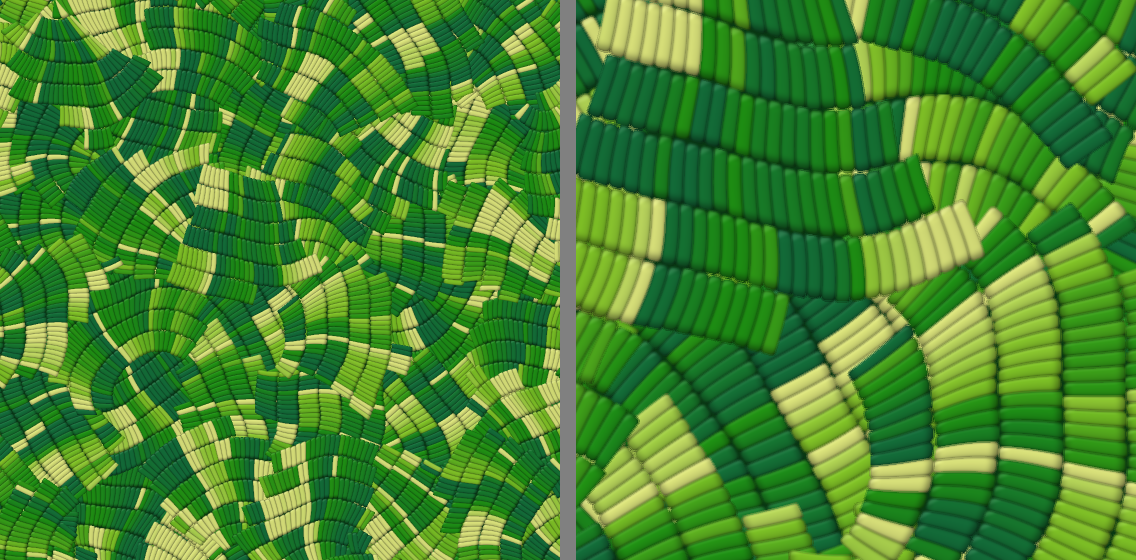
Left, the full canvas; right, a detail of the centre.
Write a three.js fragment shader that draws this pattern.

```glsl
varying vec2 vUv;

vec2 hash2(vec2 p) {
  vec2 q = vec2(dot(p, vec2(127.1, 311.7)), dot(p, vec2(269.5, 183.3)));
  return fract(sin(q) * 43758.55);
}

vec2 patchSite(vec2 id) {
  return (id + 0.5 + 0.8 * (hash2(id) - 0.5)) / 6.0;
}

float nearestSite(vec2 p) {
  float best = 9.0;
  vec2 cell = floor(p * 6.0);
  for (int j = -1; j <= 1; j++)
    for (int i = -1; i <= 1; i++)
      best = min(best, distance(p, patchSite(cell + vec2(i, j))));
  return best;
}

vec3 leafRamp(float v) {
  vec3 c = mix(vec3(0.07, 0.40, 0.21), vec3(0.11, 0.53, 0.07), smoothstep(0.06, 0.36, v));
  c = mix(c, vec3(0.47, 0.71, 0.14), smoothstep(0.36, 0.68, v));
  return mix(c, vec3(0.80, 0.83, 0.45), smoothstep(0.68, 0.92, v));
}

// Runs of neighbouring grains share a tone that brightens towards one end
float grainTone(float run, float row, float seed, vec2 grain) {
  run += 0.2 * sin(run * 3.6 + seed * 20.0 + row * 0.5);
  float f = fract(run);
  vec2 h = hash2(vec2(floor(run) + seed * 91.0, floor(row * 0.5 + seed)));
  float v = h.x * h.x * 0.9 + 0.36 * f * f;
  if (f > 0.84 && h.y > 0.62) v = 1.0;
  return v + 0.07 * (hash2(grain + seed).x - 0.5);
}

vec3 grains(vec2 p) {
  // Gentle waviness of the rows
  p += 0.007 * sin(p.yx * vec2(19.0, 23.0) + vec2(1.0, 3.0));
  p += 0.003 * sin(p.yx * vec2(47.0, 41.0));

  vec3 color = vec3(0.03, 0.22, 0.07);
  float top = -1.0;
  vec2 cell = floor(p * 6.0);
  for (int j = -1; j <= 1; j++)
    for (int i = -1; i <= 1; i++) {
      vec2 id = cell + vec2(i, j);
      vec2 site = patchSite(id);
      vec2 h = hash2(id + 37.0);
      if (h.x < top || distance(p, site) > 0.24) continue;

      // Each patch holds concentric arcs around its own bend centre
      float a = 2.3 * sin(5.0 * site.x + 1.6 * sin(6.0 * site.y))
              + 2.0 * cos(5.5 * site.y - 2.0 * site.x) + 0.8 * h.y;
      if (fract(h.y * 7.0) > 0.5) a += 3.14159;
      vec2 axis = vec2(cos(a), sin(a));
      float bend = 0.12 + 0.28 * fract(h.x * 13.0);
      vec2 center = site - axis * bend;
      vec2 d = p - center;
      float r = length(d);
      vec2 local = vec2(dot(d, axis), dot(d, vec2(-axis.y, axis.x)));
      float angle = atan(local.y, local.x);

      // Split into rows by radius and into grains by arc length
      float row = floor(r / 0.038);
      float rowRadius = (row + 0.5) * 0.038;
      float slip = hash2(vec2(row, h.y * 50.0)).x;
      float index = floor(angle * rowRadius / 0.0085 + slip);
      float grainAngle = (index + 0.5 - slip) * 0.0085 / rowRadius;
      vec2 grain = vec2(index, row);
      float shift = 0.0022 * (hash2(grain + h).y - 0.5);
      vec2 q = vec2((angle - grainAngle) * rowRadius, r - rowRadius - shift);

      // Rounded bar
      float edge = length(max(abs(q) - vec2(0.0013, 0.0159), 0.0)) - 0.0033;
      if (edge > 0.0) continue;

      // Keep whole grains whose middle belongs to this patch, with some overlap
      float ga = a + grainAngle;
      vec2 middle = center + rowRadius * vec2(cos(ga), sin(ga));
      if (distance(middle, site) - nearestSite(middle) > 0.034) continue;
      top = h.x;

      // Round relief lit from the upper left
      float x = q.x / 0.0045;
      float tip = smoothstep(0.011, 0.019, abs(q.y)) * sign(q.y);
      vec2 outward = d / max(r, 0.001);
      vec2 slope = vec2(-outward.y, outward.x) * x * 0.75 + outward * tip * 0.8;
      float facing = dot(slope, vec2(-0.4, 0.85));
      float light = 1.02 + 0.2 * facing - 0.3 * x * x * x * x - 0.27 * tip * tip;
      light *= 0.72 + 0.28 * smoothstep(0.0, 0.0014, -edge);
      float run = grainAngle * bend / 0.051;
      color = leafRamp(grainTone(run, row, h.y, grain)) * light;
      color += 0.1 * smoothstep(0.3, 0.62, facing) * smoothstep(0.0, 0.0016, -edge);
    }
  return color;
}

void main() {
  // Four samples smooth the outlines
  vec3 sum = vec3(0.0);
  for (int j = 0; j < 2; j++)
    for (int i = 0; i < 2; i++)
      sum += grains(vUv + (vec2(i, j) - 0.5) * 0.001);
  gl_FragColor = vec4(sum * 0.25, 1.0);
}
```
